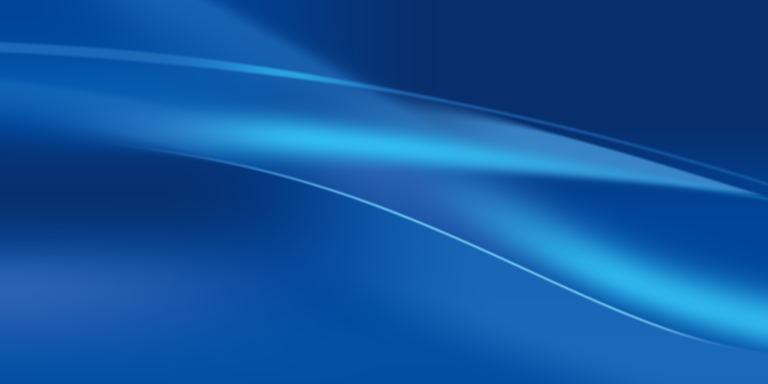
A WebGL 2 fragment shader for this background:

```glsl
#version 300 es
precision highp float;
// Blue abstract background: sweeping light ribbons with thin glowing rims.

uniform vec2 u_resolution;
out vec4 fragColor;

// Palette
const vec3 NAVY = vec3(0.03, 0.18, 0.42);
const vec3 ROYAL = vec3(0.00, 0.27, 0.60);
const vec3 AZURE = vec3(0.01, 0.34, 0.68);
const vec3 PERIWINKLE = vec3(0.19, 0.39, 0.71);
const vec3 STEEL = vec3(0.13, 0.44, 0.75);
const vec3 SKY = vec3(0.27, 0.59, 0.85);
const vec3 CYAN = vec3(0.19, 0.73, 0.94);
const vec3 PALE = vec3(0.45, 0.80, 0.95);

// Strengths and widths, in units of the canvas height
const float BEAM_STRENGTH = 0.65;
const float STREAK_STRENGTH = 0.45;
const float FAN_STRENGTH = 0.80;
const float UPPER_RIM_WIDTH = 0.004;
const float LOWER_RIM_WIDTH = 0.003;

// Curves: height of each shape at a given x
float upperRim(float x) { return 0.877 - x * (0.083 + 0.274 * x); }

float lowerRim(float x) {
    float t = x - 0.65;
    return 0.33 + t * (-0.91 + t * (-0.21 + t * (1.69 + t * 1.65)));
}

float ribbonCore(float x) { return 0.69 - x * (0.05 + 0.15 * x); }

float swooshCore(float x) {
    float t = x - 0.8;
    return 0.28 + t * (-0.8 + 0.9 * t);
}

// Bell-shaped glow with separate falloffs on its two sides
float glow(float d, float below, float above) {
    float s = d / (d < 0.0 ? below : above);
    return exp(-s * s);
}

// Smooth rise over a..b followed by a smooth fall over c..d
float window(float x, float a, float b, float c, float d) {
    return smoothstep(a, b, x) * (1.0 - smoothstep(c, d, x));
}

float stroke(float d, float halfWidth, float soft) {
    return 1.0 - smoothstep(halfWidth - soft, halfWidth + soft, abs(d));
}

vec3 backdrop(vec2 p) {
    float shade = smoothstep(0.2, 0.6, p.x) * smoothstep(0.4, 0.72, p.y);
    vec3 color = mix(ROYAL, NAVY, shade);
    float wash = glow(p.y - 0.78, 0.12, 0.09) * (1.0 - smoothstep(0.15, 0.5, p.x));
    return mix(color, AZURE, wash);
}

// Soft field beneath the lower rim
vec3 lowerField(vec2 p) {
    float shadow = glow(p.y - 0.50, 0.16, 0.20) * (1.0 - smoothstep(0.2, 0.55, p.x));
    vec3 color = mix(ROYAL, NAVY, shadow * 0.9);
    color = mix(color, AZURE, glow(p.y - 0.08, 0.2, 0.15) * 0.6);
    float leftGlow = glow(p.y - 0.25, 0.15, 0.10) * (1.0 - smoothstep(0.0, 0.5, p.x));
    color = mix(color, PERIWINKLE, leftGlow * 0.9);
    float diagonal = p.y - (0.35 - 0.72 * (p.x - 0.28));
    float sheen = smoothstep(-0.08, 0.10, diagonal) * smoothstep(0.32, 0.65, p.x);
    return mix(color, STEEL, sheen * 0.75);
}

void main() {
    vec2 p = gl_FragCoord.xy / u_resolution;
    float pixel = 1.0 / u_resolution.y;
    float x = p.x;
    vec3 color = backdrop(p);

    // Diagonal beam from the upper left
    float beam = glow(p.y - (1.275 - 1.1 * x), 0.17, 0.035);
    color = mix(color, STEEL, beam * window(x, 0.02, 0.2, 0.45, 0.75) * BEAM_STRENGTH);

    // Streak at the left
    float streak = glow(p.y - (0.78 - x * (0.2 + 0.5 * x)), 0.07, 0.015);
    color = mix(color, STEEL, streak * (1.0 - smoothstep(0.1, 0.38, x)) * STREAK_STRENGTH);

    // Violet haze between the ribbon and the swoosh
    float haze = glow(p.y - (0.52 - 0.75 * (x - 0.53)), 0.14, 0.09);
    color = mix(color, PERIWINKLE, haze * window(x, 0.3, 0.5, 0.62, 0.85) * 0.75);

    // Main ribbon: a tapering fan with a bright core
    float core = ribbonCore(x);
    float top = upperRim(x) - 0.02 - 0.014 * smoothstep(0.6, 1.0, x);
    float topSoft = mix(0.04, 0.003 + pixel, smoothstep(0.5, 0.75, x));
    float topMask = 1.0 - smoothstep(top - topSoft, top + topSoft, p.y);
    float base = core - 0.1 * (1.0 - x);
    float baseSoft = 0.05 * (1.1 - x);
    float fan = topMask * smoothstep(base - baseSoft, base + baseSoft, p.y);
    color = mix(color, SKY, fan * smoothstep(0.38, 0.7, x) * FAN_STRENGTH);
    float coreWidth = 0.08 * (1.05 - x);
    float coreGlow = glow(p.y - core + 0.008, coreWidth, coreWidth) * topMask;
    color = mix(color, mix(SKY, CYAN, smoothstep(0.15, 0.4, x)),
        coreGlow * smoothstep(0.0, 0.42, x) * (1.0 - 0.75 * smoothstep(0.5, 0.9, x)));

    // Cyan swoosh at the lower right
    float swoosh = glow(p.y - swooshCore(x), 0.065, 0.085);
    color = mix(color, CYAN, swoosh * smoothstep(0.5, 0.82, x) * 0.95);

    // Lower field, soft-edged at the left and crisp along the rim
    float low = p.y - lowerRim(x);
    float edgeSoft = mix(0.07, 0.002 + pixel, smoothstep(0.0, 0.35, x));
    color = mix(lowerField(p), color, smoothstep(-edgeSoft, edgeSoft, low));

    // Thin rims
    float upperWidth = UPPER_RIM_WIDTH + 0.009 * (1.0 - smoothstep(0.15, 0.6, x));
    float upper = stroke(p.y - upperRim(x), upperWidth, 0.003 + pixel);
    vec3 upperColor = mix(STEEL, CYAN, glow(x - 0.38, 0.10, 0.09));
    color = mix(color, upperColor, upper * mix(0.75, 0.5, smoothstep(0.4, 1.0, x)));
    float lower = stroke(low, LOWER_RIM_WIDTH, 0.002 + pixel);
    vec3 lowerColor = mix(SKY, PALE, window(x, 0.3, 0.55, 0.8, 0.95));
    color = mix(color, lowerColor, lower * window(x, 0.12, 0.45, 0.85, 1.0));

    fragColor = vec4(color, 1.0);
}
```
